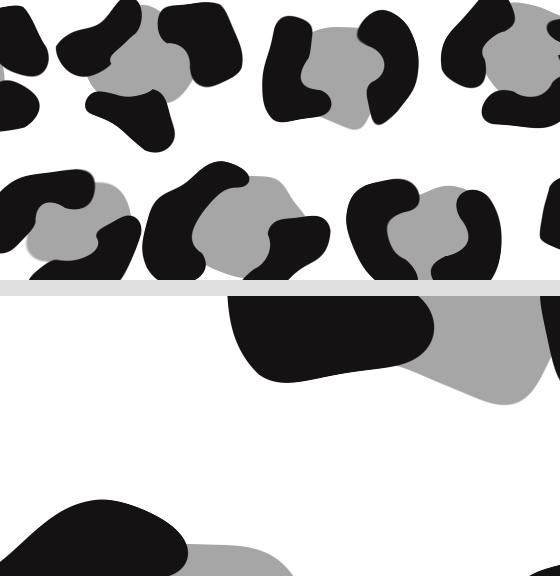
Top, the full canvas; bottom, a detail of the centre.
Give the GLSL for this pattern, as a WebGL 2 fragment shader.

```glsl
#version 300 es
precision highp float;

uniform vec2 u_resolution;
out vec4 fragColor;

const vec3 PAPER = vec3(1.0);
const vec3 GREY = vec3(0.65);
const vec3 INK = vec3(0.08, 0.07, 0.07);

// Lengths are fractions of the canvas height.
const vec2 CELL = vec2(0.68, 0.55);
const vec2 ORIGIN = vec2(0.13, 0.07);
const float JITTER = 0.09;
const vec2 STRETCH = vec2(1.1, 0.95);
const float RING_RADIUS = 0.19;
const float LIMB_WIDTH = 0.074;
const float CORE_RADIUS = 0.182;
const float CORE_SHIFT = 0.1;
const float WARP_SCALE = 4.2;
const float WARP_AMOUNT = 0.075;
const float TAU = 6.2831853;

vec2 hash2(vec2 p) {
    vec3 q = fract(p.xyx * vec3(0.1031, 0.1030, 0.0973));
    q += dot(q, q.yzx + 33.33);
    return fract((q.xx + q.yz) * q.zy);
}

float cornerSlope(vec2 corner, vec2 offset) {
    float angle = TAU * hash2(corner + 71.0).x;
    return dot(vec2(cos(angle), sin(angle)), offset);
}

float gradientNoise(vec2 p) {
    vec2 i = floor(p), f = fract(p);
    vec2 u = f * f * f * (f * (f * 6.0 - 15.0) + 10.0);
    vec2 e = vec2(1.0, 0.0);
    float low = mix(cornerSlope(i, f), cornerSlope(i + e, f - e), u.x);
    float high = mix(cornerSlope(i + e.yx, f - e.yx), cornerSlope(i + 1.0, f - 1.0), u.x);
    return mix(low, high, u.y);
}

vec2 rotate(vec2 p, float angle) {
    float c = cos(angle), s = sin(angle);
    return vec2(c * p.x + s * p.y, c * p.y - s * p.x);
}

// Bent limb along an arc around +x, with swollen and uneven ends.
float limbDistance(vec2 p, float halfSpan, float radius, float lean) {
    float t = clamp(atan(p.y, p.x) / halfSpan, -1.0, 1.0);
    vec2 spine = radius * vec2(cos(t * halfSpan), sin(t * halfSpan));
    float width = LIMB_WIDTH * (0.92 + 0.16 * t * t + lean * t);
    return length(p - spine) - width;
}

// Returns distances to the ink limbs (x) and the grey core (y).
vec2 rosetteDistance(vec2 p, vec2 id) {
    vec2 shape = hash2(id + 17.0);
    float limbs = 1.0 + step(0.15, shape.x) + step(0.62, shape.x);
    float halfSpan = 1.9 / limbs - 0.2;
    float turn = TAU * shape.y;
    float ink = 1e3;
    for (float k = 0.0; k < 3.0; k++) {
        if (k >= limbs) break;
        vec2 vary = hash2(id * 3.0 + k * 7.0 + 29.0) - 0.5;
        vec2 q = rotate(p, turn + TAU * k / limbs + 0.3 * vary.x);
        float radius = RING_RADIUS * (1.0 + 0.2 * vary.y);
        float span = halfSpan * (1.0 + 0.5 * vary.x);
        ink = min(ink, limbDistance(q, span, radius, 0.6 * vary.y));
    }
    vec2 shift = CORE_SHIFT * (hash2(id + 53.0) - 0.5);
    return vec2(ink, length(p - shift) - CORE_RADIUS);
}

// Nearest ink and grey over the staggered, jittered rows.
vec2 patternDistance(vec2 p) {
    vec2 grid = (p + ORIGIN) / CELL;
    vec2 nearest = vec2(1e3);
    for (float dy = -1.0; dy <= 1.0; dy++) {
        float row = floor(grid.y) + dy;
        float stagger = 0.5 * mod(row, 2.0);
        for (float dx = -1.0; dx <= 1.0; dx++) {
            vec2 id = vec2(floor(grid.x - stagger) + dx, row);
            vec2 center = (id + vec2(stagger, 0.0) + 0.5) * CELL - ORIGIN;
            center += JITTER * (hash2(id + 5.0) - 0.5);
            nearest = min(nearest, rosetteDistance((p - center) / STRETCH, id + 40.0));
        }
    }
    return nearest;
}

void main() {
    vec2 p = gl_FragCoord.xy / u_resolution.y;
    float pixel = 1.0 / u_resolution.y;

    // Soft warp that makes the outlines irregular.
    vec2 w = p * WARP_SCALE;
    vec2 warp = vec2(gradientNoise(w + 11.0), gradientNoise(w + 47.0));
    vec2 d = patternDistance(p + WARP_AMOUNT * warp);

    // Crisp layers: paper, grey cores, ink limbs.
    vec2 cover = 1.0 - smoothstep(vec2(-0.75 * pixel), vec2(0.75 * pixel), d);
    vec3 color = mix(PAPER, GREY, cover.y);
    color = mix(color, INK, cover.x);
    fragColor = vec4(color, 1.0);
}
```
